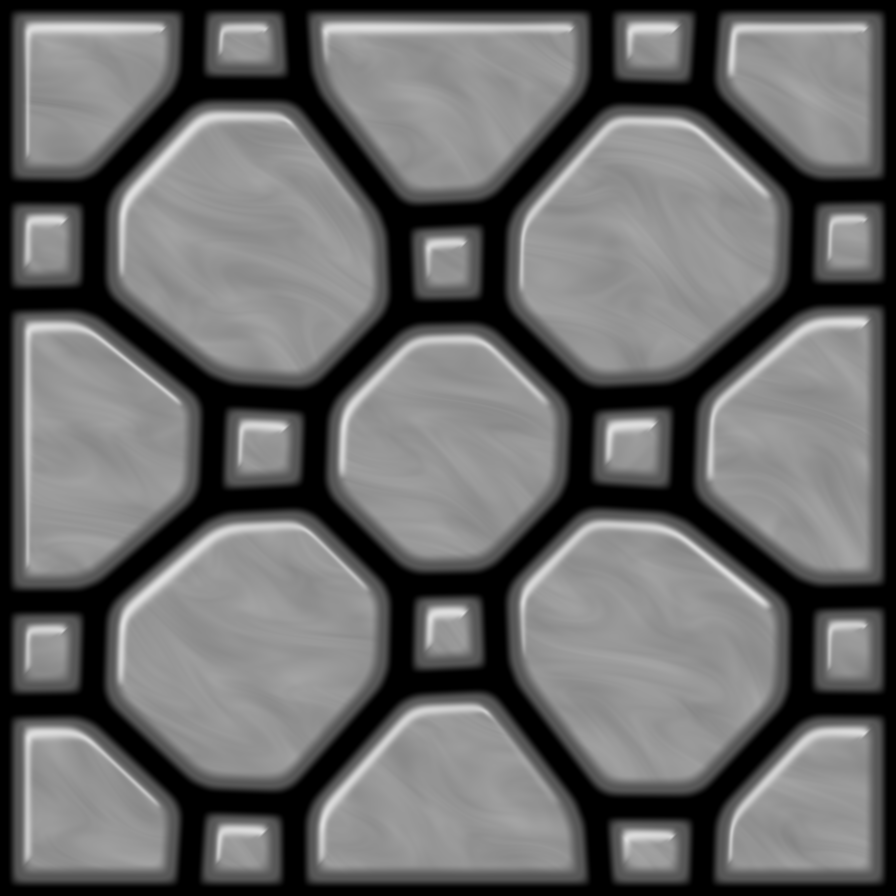
Give the GLSL for this texture map, as a Shadertoy shader.

```glsl
const float PITCH = 0.228;        // spacing of the tile lattice
const float SQUARE_HALF = 0.059;  // half side of a small square
const float INNER_PULL = 0.022;   // inner squares lean to the centre
const float SOFTNESS = 250.0;     // sharpness of blended corners

vec2 hash2(vec2 p) {
    vec2 q = vec2(dot(p, vec2(127.1, 311.7)), dot(p, vec2(269.5, 183.3)));
    return fract(sin(q) * 4375.85) - 0.5;
}

// Corner of the square at a lattice cell; side holds -1 or 1 per axis
vec2 squareCorner(vec2 cell, vec2 side) {
    float inner = step(abs(cell.x) + abs(cell.y), 1.5);
    vec2 centre = 0.5 + PITCH * cell - INNER_PULL * inner * cell;
    vec2 jitter = hash2(cell * 3.0 + side) * 0.010;
    return centre + side * (SQUARE_HALF - 0.004 * inner) + jitter;
}

// Weighted outward direction in xy, weight in z
vec3 edgeWeight(vec2 toEdge) {
    float dist = length(toEdge);
    float weight = exp(-SOFTNESS * dist);
    return vec3(toEdge / max(dist, 1e-5) * weight, weight);
}

vec3 segmentWeight(vec2 p, vec2 a, vec2 b) {
    vec2 ab = b - a;
    float t = clamp(dot(p - a, ab) / dot(ab, ab), 0.0, 1.0);
    return edgeWeight(a + ab * t - p);
}

// Square outline and the two diagonal joints to its right
vec3 squareJoints(vec2 p, vec2 cell) {
    vec2 lowLeft = squareCorner(cell, vec2(-1.0, -1.0));
    vec2 lowRight = squareCorner(cell, vec2(1.0, -1.0));
    vec2 topRight = squareCorner(cell, vec2(1.0, 1.0));
    vec2 topLeft = squareCorner(cell, vec2(-1.0, 1.0));
    vec2 upper = squareCorner(cell + vec2(1.0, 1.0), vec2(-1.0, -1.0));
    vec2 lower = squareCorner(cell + vec2(1.0, -1.0), vec2(-1.0, 1.0));
    return segmentWeight(p, lowLeft, lowRight)
         + segmentWeight(p, lowRight, topRight)
         + segmentWeight(p, topRight, topLeft)
         + segmentWeight(p, topLeft, lowLeft)
         + segmentWeight(p, topRight, upper)
         + segmentWeight(p, lowRight, lower);
}

vec3 frameWeight(vec2 p) {
    return edgeWeight(vec2(-p.x, 0.0)) + edgeWeight(vec2(1.0 - p.x, 0.0))
         + edgeWeight(vec2(0.0, -p.y)) + edgeWeight(vec2(0.0, 1.0 - p.y));
}

// Outward direction in xy, smooth distance to the joints in z
vec3 jointField(vec2 p) {
    vec2 home = floor((p - 0.5) / PITCH + 0.5);
    vec3 sum = frameWeight(p);
    for (int j = -1; j <= 1; j++) {
        for (int i = -1; i <= 1; i++) {
            vec2 cell = home + vec2(i, j);
            if (mod(cell.x + cell.y, 2.0) > 0.5) sum += squareJoints(p, cell);
        }
    }
    return vec3(sum.xy / sum.z, -log(sum.z) / SOFTNESS);
}

// Layered sines stretched along a falling diagonal
float stoneStreaks(vec2 p) {
    vec2 q = vec2(dot(p, vec2(0.85, -0.53)), dot(p, vec2(0.53, 0.85)));
    q *= vec2(24.0, 62.0);
    float total = 0.0;
    float gain = 0.5;
    for (int i = 0; i < 5; i++) {
        float layer = float(i);
        q += 0.9 * sin(q.yx * vec2(0.6, 0.9) + layer * vec2(1.7, 2.9));
        total += gain * sin(q.x + 1.3 * layer) * sin(q.y + 2.1 * layer);
        q = mat2(0.96, 0.28, -0.28, 0.96) * q * 1.45;
        gain *= 0.7;
    }
    return total;
}

// Bright bevel line on the sides that face the light
float bevelGlint(vec3 field, vec2 p) {
    float facing = dot(field.xy, vec2(-0.38, 0.92));
    float lit = smoothstep(0.12, 0.50, facing);
    float wobble = sin(p.x * 19.0 + 2.0 * sin(p.y * 13.0));
    float width = mix(0.0035, 0.0065, smoothstep(0.5, 1.0, facing))
                + 0.001 * wobble;
    float offset = (field.z - 0.031) / width;
    return lit * exp(-offset * offset) * (0.9 + 0.1 * wobble);
}

void mainImage(out vec4 fragColor, in vec2 fragCoord) {
    vec2 p = fragCoord / iResolution.xy;
    vec3 field = jointField(p);

    // Black joint, dark rim, then stone face
    float rim = smoothstep(0.008, 0.020, field.z);
    float face = smoothstep(0.021, 0.036, field.z);
    float stone = 0.585 + 0.055 * stoneStreaks(p);
    float shade = mix(0.34 * rim, stone, face);

    shade = mix(shade, 0.87, bevelGlint(field, p));
    fragColor = vec4(vec3(shade), 1.0);
}
```
